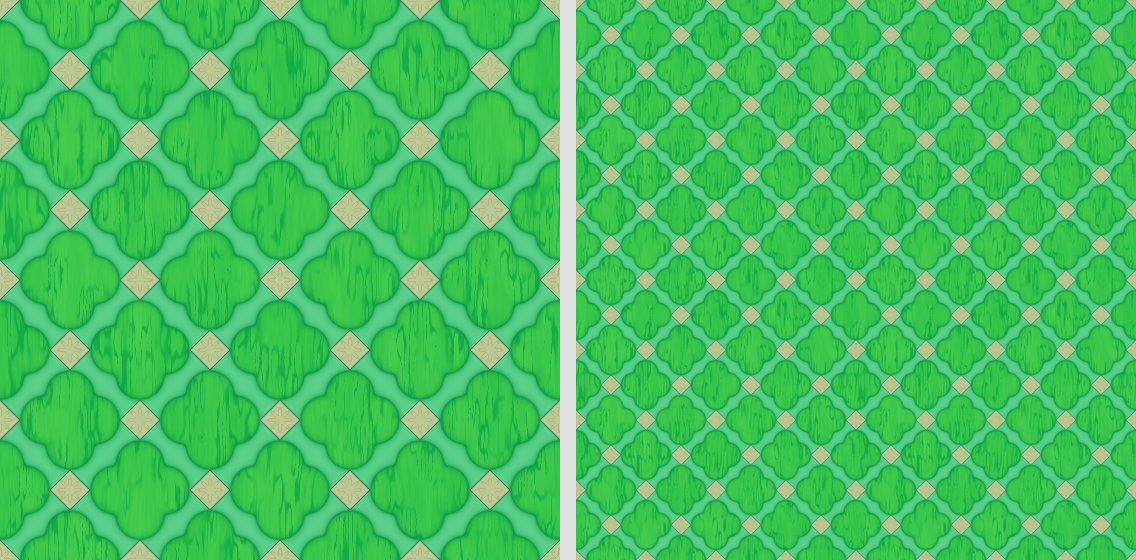
Left, the tile; right, the same tile 2 across and 2 down.
Reproduce this pattern procedurally as a three.js fragment shader.

```glsl
// Green quatrefoil tiles of streaky wood on mint, in a 4 by 4 staggered grid,
// with small outlined beige diamonds, each holding a faint flower, in the gaps.
// Distance functions shape both tiles; stretched noise seeded per tile makes the grain.
varying vec2 vUv;

const float REPEATS = 4.0;

float hash(vec2 p) {
  return fract(sin(dot(p, vec2(127.1, 311.7))) * 4375.85);
}

float noise(vec2 p) {
  vec2 i = floor(p), f = fract(p);
  f = f * f * (3.0 - 2.0 * f);
  return mix(mix(hash(i), hash(i + vec2(1.0, 0.0)), f.x),
             mix(hash(i + vec2(0.0, 1.0)), hash(i + 1.0), f.x), f.y);
}

float smoothMin(float a, float b, float k) {
  float h = max(k - abs(a - b), 0.0) / k;
  return min(a, b) - 0.25 * k * h * h;
}

// Nearer of two lattice points to p
vec2 nearer(vec2 p, vec2 a, vec2 b) {
  return distance(p, a) < distance(p, b) ? a : b;
}

// Four round lobes with softened notches around a solid middle
float quatrefoil(vec2 q) {
  q = abs(q);
  float lobes = smoothMin(length(q - vec2(0.18, 0.0)),
                          length(q - vec2(0.0, 0.18)), 0.045) - 0.174;
  return min(lobes, length(q) - 0.2);
}

vec3 wood(vec2 q, vec2 id) {
  vec2 seed = 37.0 * vec2(hash(id + 3.1), hash(id + 8.7));

  // Wavering fibres
  vec2 g = q;
  g.x += 0.025 * noise(q * vec2(6.0, 3.5) + seed);
  g.x += 0.006 * noise(q * vec2(24.0, 42.0) + seed);
  float band = noise(g * vec2(11.0, 1.5) + seed);
  float fibre = noise(g * vec2(95.0, 9.0) + seed);
  float contour = abs(noise(g * vec2(44.0, 5.0) + seed) - 0.5);
  float crack = 1.0 - smoothstep(0.02, 0.15, contour);
  crack *= smoothstep(0.2, 0.7, noise(g * vec2(13.0, 4.0) + seed + 9.0));

  // Small ringed knot in some tiles
  vec2 k = q - 0.3 * (vec2(hash(seed), hash(seed + 5.0)) - 0.5);
  float rings = smoothstep(0.1, 0.9, sin(length(k * vec2(1.0, 0.8)) * 300.0));
  rings *= exp(-dot(k, k) * 1400.0) * step(0.6, hash(id + 1.3));

  vec3 color = mix(vec3(0.17, 0.75, 0.29), vec3(0.30, 0.81, 0.30),
                   0.6 * band + 0.4 * fibre);
  return mix(color, vec3(0.04, 0.65, 0.28), clamp(0.8 * crack + 0.6 * rings, 0.0, 1.0));
}

vec3 stone(vec2 q, vec2 id) {
  vec2 seed = 23.0 * vec2(hash(id + 2.3), hash(id + 6.9));
  float mottle = noise(q * 45.0 + seed);
  vec3 color = mix(vec3(0.70, 0.78, 0.56), vec3(0.77, 0.79, 0.58), mottle);

  // Eight faint petals
  float r = length(q);
  float rim = 0.085 * abs(cos(4.0 * atan(q.y, q.x + 1e-5)));
  float petal = 1.0 - smoothstep(0.003, 0.016, abs(r - rim));
  petal *= smoothstep(0.005, 0.02, r) * (0.5 + 0.5 * mottle);
  return mix(color, vec3(0.66, 0.66, 0.51), 0.75 * petal);
}

void main() {
  vec2 p = vUv * REPEATS;
  float px = max(fwidth(p.x), 1e-4);

  // Staggered centres of the two kinds of tile
  vec2 woodAt = nearer(p, floor(p + vec2(0.5, 0.0)) + vec2(0.0, 0.5),
                          floor(p + vec2(0.0, 0.5)) + vec2(0.5, 0.0));
  vec2 stoneAt = nearer(p, floor(p + 0.5), floor(p) + 0.5);

  // Wood on mint, with a dark blurred edge
  vec2 q = p - woodAt;
  float d = quatrefoil(q);
  vec3 color = mix(wood(q, mod(woodAt, REPEATS)), vec3(0.355, 0.815, 0.54),
                   smoothstep(-px, px, d));
  float edge = 0.85 * exp(-70.0 * abs(d + 0.004));
  color = mix(color, vec3(0.02, 0.58, 0.27), edge);

  // Diamond with a thin outline
  q = p - stoneAt;
  d = (abs(q.x) + abs(q.y) - 0.142) * 0.7071;
  color = mix(color, stone(q, mod(stoneAt, REPEATS)), clamp(0.5 - d / px, 0.0, 1.0));
  float outline = clamp(0.5 - (abs(d) - 0.003) / px, 0.0, 1.0);
  color = mix(color, vec3(0.14, 0.40, 0.31), outline);

  gl_FragColor = vec4(color, 1.0);
}
```
